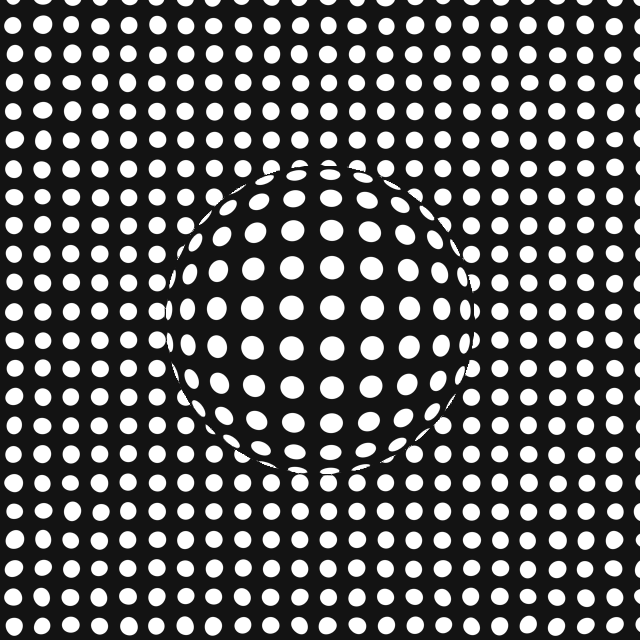
Give the GLSL for this pattern, as a three.js fragment shader.

```glsl
varying vec2 vUv;

const vec3 INK = vec3(0.075);
const vec3 PAPER = vec3(1.0);
const float CELLS = 22.4;
const float DOT_RADIUS = 0.3;
const vec2 LENS_CENTER = vec2(0.5);
const float LENS_RADIUS = 0.242;
const float LENS_BULGE = 0.303;
const float LENS_FALLOFF = 0.29;
const float WOBBLE_SCALE = 24.0;
const float WOBBLE_AMOUNT = 0.006;
const float WOBBLE_INNER = 0.18;
const float WOBBLE_OUTER = 0.6;

float hash(vec2 p) {
  vec3 q = fract(vec3(p.xyx) * 0.1031);
  q += dot(q, q.yzx + 33.33);
  return fract((q.x + q.y) * q.z);
}

float noise(vec2 p) {
  vec2 cell = floor(p);
  vec2 f = fract(p);
  f = f * f * (3.0 - 2.0 * f);
  float low = mix(hash(cell), hash(cell + vec2(1.0, 0.0)), f.x);
  float high = mix(hash(cell + vec2(0.0, 1.0)), hash(cell + 1.0), f.x);
  return mix(low, high, f.y);
}

// Magnify inside the lens, meeting the flat grid at its rim
vec2 bulge(vec2 p) {
  vec2 offset = p - LENS_CENTER;
  vec2 unit = offset / LENS_RADIUS;
  float height = max(1.0 - dot(unit, unit), 0.0);
  return LENS_CENTER + offset * (1.0 - LENS_BULGE * pow(height, LENS_FALLOFF));
}

// Uneven dots, calm near the lens and looser toward the corners
vec2 wobble(vec2 p) {
  vec2 q = p * WOBBLE_SCALE;
  vec2 drift = vec2(noise(q), noise(q + vec2(37.2, 81.7))) - 0.5;
  float spread = smoothstep(WOBBLE_INNER, WOBBLE_OUTER, distance(p, LENS_CENTER));
  return p + drift * WOBBLE_AMOUNT * spread;
}

void main() {
  vec2 grid = wobble(bulge(vUv)) * CELLS;
  float edge = length(fract(grid) - 0.5) - DOT_RADIUS;

  // One pixel of smoothing, measured along the edge gradient
  float pixel = max(length(vec2(dFdx(edge), dFdy(edge))), 0.0001);
  float dotMask = 1.0 - smoothstep(-0.7, 0.7, edge / pixel);

  gl_FragColor = vec4(mix(INK, PAPER, dotMask), 1.0);
}
```
